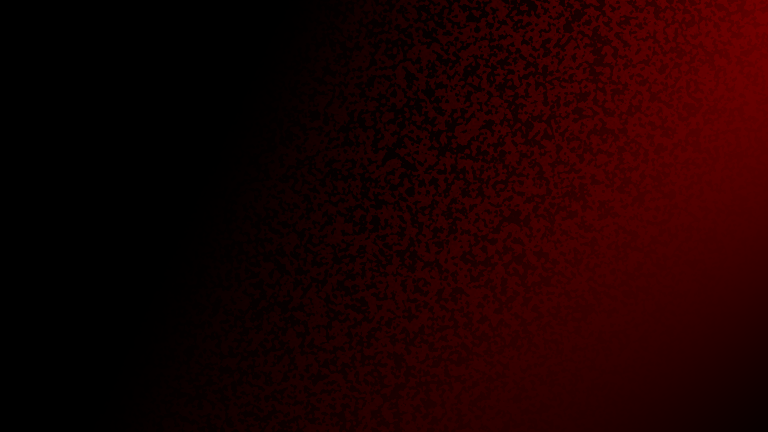
This background is drawn by a Shadertoy shader. Its source:

```glsl
// A deep red glow from the upper right, fading to black through a finely mottled diagonal band.

const vec3 GLOW_RED = vec3(1.0, 0.002, 0.001);
const vec3 NEAR_BLACK = vec3(0.001, 0.0, 0.0);

// Sine-free hash of a lattice point
float hash(vec2 p) {
    vec3 q = fract(p.xyx * vec3(0.1031, 0.1030, 0.0973));
    q += dot(q, q.yzx + 33.33);
    return fract((q.x + q.y) * q.z);
}

float valueNoise(vec2 p) {
    vec2 cell = floor(p);
    vec2 f = fract(p);
    f = f * f * (3.0 - 2.0 * f);
    float low = mix(hash(cell), hash(cell + vec2(1.0, 0.0)), f.x);
    float high = mix(hash(cell + vec2(0.0, 1.0)), hash(cell + vec2(1.0, 1.0)), f.x);
    return mix(low, high, f.y);
}

// Rotated octaves hide the lattice directions
float mottle(vec2 p) {
    const mat2 TURN = mat2(0.8, 0.6, -0.6, 0.8);
    float sum = 0.0;
    float weight = 0.62;
    for (int i = 0; i < 2; i++) {
        p = TURN * p;
        sum += weight * valueNoise(p);
        p = p * 1.7 + 17.3;
        weight = 0.38;
    }
    return sum;
}

// Red level: a slanted ramp from the left, dimmed toward the lower right corner
float glowLevel(vec2 uv) {
    float distanceIn = max(uv.x - mix(0.11, 0.37, uv.y), 0.0);
    float softStart = distanceIn * smoothstep(-0.04, 0.12, distanceIn);
    float ramp = softStart * mix(0.41, 0.69, uv.y);
    float cornerShade = smoothstep(-0.2, 1.0, (1.0 - uv.x) * 1.7 + uv.y);
    return ramp * cornerShade;
}

// Darkness of the blotches, strongest along a leaning diagonal
float blotchDepth(vec2 uv) {
    float offset = (uv.x - mix(0.30, 0.60, uv.y)) / 0.30;
    return mix(0.6, 0.85, smoothstep(0.0, 0.6, uv.y)) * exp(-offset * offset);
}

// Irregular dark spots with smooth edges
float blotchMask(vec2 p, float threshold) {
    float n = mottle(p);
    float edge = max(0.07, 0.4 * fwidth(n));
    return 1.0 - smoothstep(threshold - edge, threshold + edge, n);
}

void mainImage(out vec4 fragColor, in vec2 fragCoord) {
    vec2 uv = fragCoord / iResolution.xy;
    vec2 p = fragCoord / iResolution.y;

    float level = glowLevel(uv);
    float spots = blotchMask(p * 124.0, 0.48);
    float grain = valueNoise(p * 230.0) - 0.5;

    // Cut the spots and a faint grain into the glow
    float depth = blotchDepth(uv);
    level *= 1.0 - depth * spots;
    level *= 1.0 + 0.4 * depth * grain;

    fragColor = vec4(NEAR_BLACK + GLOW_RED * level, 1.0);
}
```
